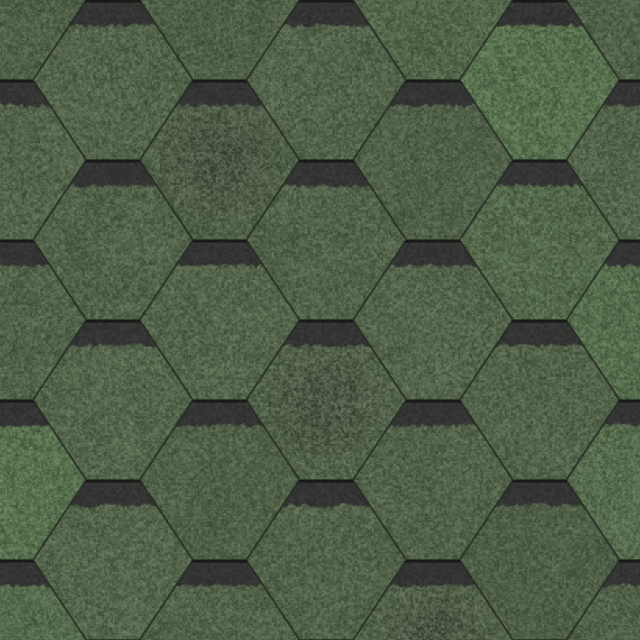
Write a three.js fragment shader that draws this texture.

```glsl
// Hexagonal roof shingles: flat-topped tiles on two interleaved lattices,
// three columns and four rows each. Every tile has a dark band below its top
// edge, thin seams, mineral grain and its own tint or patch of wear.

varying vec2 vUv;

const vec2 PERIOD = vec2(1.0 / 3.0, 0.25);     // lattice spacing
const vec2 ORIGIN = vec2(0.1765, 0.125);       // centre of one tile
const float HALF_HEIGHT = 0.125;
const float SIDE_DIST = 0.104;                 // centre to slanted side
const vec2 SIDE_NORMAL = vec2(0.83205, 0.5547);

const float BAND_HEIGHT = 0.040;
const float BAND_SOFTNESS = 0.0025;
const float BAND_RAGGED = 0.006;
const float SEAM_WIDTH = 0.0009;
const float LIP_WIDTH = 0.0032;
const float EDGE_SOFTNESS = 0.0016;
const float GRAIN_COARSE = 230.0;
const float GRAIN_FINE = 410.0;

const vec3 GREEN_DARK = vec3(0.225, 0.290, 0.200);
const vec3 GREEN_LIGHT = vec3(0.415, 0.480, 0.375);
const vec3 BAND_COLOR = vec3(0.200, 0.205, 0.200);
const vec3 SEAM_COLOR = vec3(0.140, 0.170, 0.130);
const vec3 LIP_COLOR = vec3(0.085, 0.095, 0.085);
const vec3 BRIGHT_TINT = vec3(1.06, 1.13, 1.05);
const vec3 WORN_TINT = vec3(0.90, 0.85, 0.90);

float hash(vec2 p) {
  vec3 q = fract(p.xyx * 0.1031);
  q += dot(q, q.yzx + 33.33);
  return fract((q.x + q.y) * q.z);
}

float noise(vec2 p) {
  vec2 i = floor(p);
  vec2 f = fract(p);
  f = f * f * (3.0 - 2.0 * f);
  float low = mix(hash(i), hash(i + vec2(1.0, 0.0)), f.x);
  float high = mix(hash(i + vec2(0.0, 1.0)), hash(i + 1.0), f.x);
  return mix(low, high, f.y);
}

// Negative inside the hexagon, zero on its border.
float hexDistance(vec2 p) {
  p = abs(p);
  return max(p.y - HALF_HEIGHT, dot(p, SIDE_NORMAL) - SIDE_DIST);
}

// Offset from the nearest lattice point.
vec2 nearestOffset(vec2 p) {
  return p - PERIOD * floor(p / PERIOD + 0.5);
}

void main() {
  // Pick the tile that contains this point
  vec2 pos = vUv - ORIGIN;
  vec2 local = nearestOffset(pos);
  vec2 other = nearestOffset(pos - 0.5 * PERIOD);
  if (hexDistance(other) < hexDistance(local)) local = other;
  vec2 id = floor((pos - local) / (0.5 * PERIOD) + 0.5);

  // Mineral grain
  float coarse = noise(vUv * GRAIN_COARSE + 17.0) - 0.5;
  float fine = noise(vUv * GRAIN_FINE + 71.0) - 0.5;
  float mottle = noise(vUv * 24.0 + 5.0) - 0.5;
  float grain = 0.55 * coarse + 0.60 * fine;

  // Tint and wear vary along diagonals of the lattice
  float diagonal = mod(3.0 * id.x + id.y + 0.5, 20.0) - 0.5;
  float bright = max(0.0, 1.0 - abs(diagonal - 18.0) / 3.5);
  float worn = 1.0 - step(0.5, abs(diagonal - 8.0));
  worn *= exp(-150.0 * dot(local, local));
  float tint = 0.96 + 0.06 * hash(id + 40.0);

  float tone = 0.52 + grain * (1.0 + 0.5 * worn) + 0.10 * mottle;
  vec3 color = mix(GREEN_DARK, GREEN_LIGHT, clamp(tone, 0.0, 1.0)) * tint;
  color *= mix(vec3(1.0), BRIGHT_TINT, bright);
  color *= mix(vec3(1.0), WORN_TINT, worn);

  // Dark band with a ragged lower edge
  float depth = HALF_HEIGHT - local.y;
  float ragged = noise(vec2(vUv.x * 150.0, id.y * 7.0)) - 0.5;
  ragged += 0.5 * (noise(vUv * 300.0) - 0.5);
  float bandEnd = BAND_HEIGHT + BAND_RAGGED * ragged;
  float band = 1.0 - smoothstep(-BAND_SOFTNESS, BAND_SOFTNESS, depth - bandEnd);
  color = mix(color, BAND_COLOR * (1.0 + 0.35 * grain), band);

  // Seams, then the shadowed lip along the top edge
  float inset = -hexDistance(local);
  float seam = 1.0 - smoothstep(SEAM_WIDTH, SEAM_WIDTH + EDGE_SOFTNESS, inset);
  color = mix(color, SEAM_COLOR, 0.75 * seam);
  float lip = 1.0 - smoothstep(LIP_WIDTH, LIP_WIDTH + EDGE_SOFTNESS, depth);
  color = mix(color, LIP_COLOR, 0.9 * lip);

  gl_FragColor = vec4(color, 1.0);
}
```
